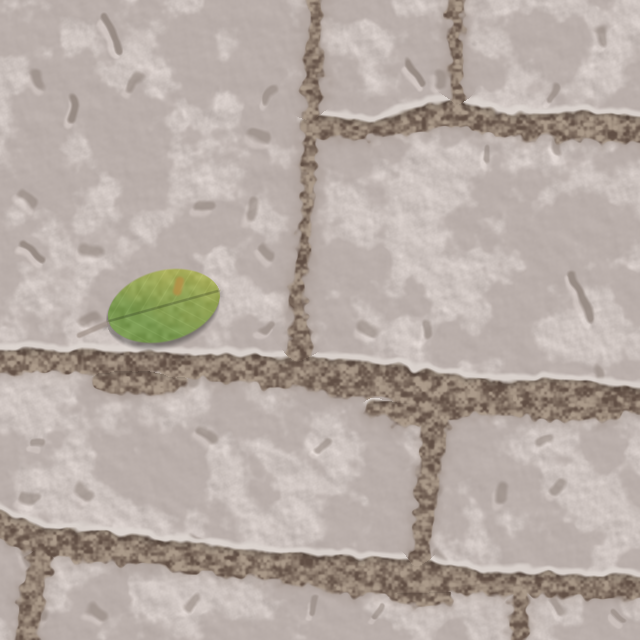
Reproduce this texture procedurally as a WebGL 1 fragment shader.

```glsl
precision highp float;
// Weathered pale paving stones with gritty soil joints and one green leaf.
uniform vec2 u_resolution;

const vec3 STONE = vec3(.725, .682, .664);
const vec3 LICHEN = vec3(.815, .777, .76);
const vec3 RIM = vec3(.87, .84, .82);
const vec3 STAIN = vec3(.61, .555, .52);
const vec3 SOIL_DARK = vec3(.38, .31, .27);
const vec3 SOIL_LIGHT = vec3(.67, .605, .54);
const vec3 LEAF_GREEN = vec3(.47, .59, .31);
const vec3 LEAF_YELLOW = vec3(.68, .69, .36);
const vec2 LEAF_CENTER = vec2(.256, .522);
const vec2 LEAF_SIZE = vec2(.09, .055);
const float LEAF_ANGLE = .27;
const float PIT_CELLS = 11.0;
const float PIT_CHANCE = .3;

vec2 probe;            // point being measured against the joints
vec3 pen;              // last joint point: position and half width
float gapDist = 10.0;  // signed distance to the nearest joint
vec2 gapDir;           // direction away from that joint

float hash(vec2 p) { return fract(sin(dot(p, vec2(127.1, 311.7))) * 43758.5); }

float noise(vec2 p) {
  vec2 i = floor(p), f = fract(p);
  f *= f * (3.0 - 2.0 * f);
  return mix(mix(hash(i), hash(i + vec2(1, 0)), f.x),
             mix(hash(i + vec2(0, 1)), hash(i + 1.0), f.x), f.y);
}

float fbm(vec2 p) {
  float sum = 0.0, amp = .533;
  for (int i = 0; i < 4; i++) {
    sum += amp * noise(p);
    p = mat2(1.6, 1.2, -1.2, 1.6) * p + 7.3;
    amp *= .5;
  }
  return sum;
}

// Joints are polylines of varying width
void moveTo(float x, float y, float r) { pen = vec3(x, y, r); }

void lineTo(float x, float y, float r) {
  vec2 ab = vec2(x, y) - pen.xy, off = probe - pen.xy;
  float t = clamp(dot(off, ab) / dot(ab, ab), 0.0, 1.0);
  off -= ab * t;
  float d = length(off) - mix(pen.z, r, t);
  if (d < gapDist) { gapDist = d; gapDir = off / (length(off) + 1e-5); }
  pen = vec3(x, y, r);
}

void traceJoints() {
  // upper course
  moveTo(.488, .802, .02); lineTo(.585, .797, .013); lineTo(.708, .826, .021);
  lineTo(.79, .804, .015); lineTo(.87, .806, .021); lineTo(1.02, .795, .023);
  moveTo(.492, 1.02, .01); lineTo(.488, .84, .014); lineTo(.479, .67, .009);
  lineTo(.463, .53, .011); lineTo(.47, .44, .016);
  moveTo(.712, 1.02, .01); lineTo(.713, .84, .01);
  // middle course
  moveTo(-.02, .438, .018); lineTo(.2, .434, .017); lineTo(.33, .425, .021);
  lineTo(.46, .417, .026); lineTo(.6, .405, .026); lineTo(.69, .379, .036);
  lineTo(.79, .382, .025); lineTo(.88, .373, .034); lineTo(1.02, .375, .018);
  moveTo(.682, .36, .021); lineTo(.672, .27, .015); lineTo(.652, .12, .014);
  moveTo(.165, .407, .018); lineTo(.225, .402, .019); lineTo(.285, .402, .012);
  moveTo(.585, .361, .013); lineTo(.65, .357, .024);
  // lower course
  moveTo(-.02, .19, .018); lineTo(.065, .151, .024); lineTo(.17, .147, .021);
  lineTo(.33, .125, .022); lineTo(.56, .1, .029); lineTo(.65, .097, .029);
  lineTo(.75, .089, .019); lineTo(1.02, .081, .017);
  moveTo(.062, .13, .018); lineTo(.035, -.02, .016);
  moveTo(.814, .08, .014); lineTo(.81, -.02, .014);
  moveTo(.625, .068, .012); lineTo(.7, .067, .012);
}

float dent(vec2 p, vec2 axis, float r) {
  float t = clamp(dot(p, axis) / dot(axis, axis), -1.0, 1.0);
  return 1.0 - smoothstep(.3 * r, r, length(p - axis * t));
}

float pits(vec2 p) {
  float s = dent(p - vec2(.172, .948), vec2(-.013, .024), .008);
  s += dent(p - vec2(.115, .83), vec2(.002, .012), .01);
  s += dent(p - vec2(.052, .607), vec2(-.012, .012), .009);
  s += dent(p - vec2(.65, .886), vec2(-.012, .018), .009);
  s += dent(p - vec2(.908, .54), vec2(-.014, .034), .01);
  vec2 cell = floor(p * PIT_CELLS);
  vec2 c = (cell + .3 + .4 * vec2(hash(cell + 3.1), hash(cell + 8.7))) / PIT_CELLS;
  float a = 6.28 * hash(cell + 5.5), r = mix(.006, .013, hash(cell + 1.9));
  return s + step(hash(cell), PIT_CHANCE) * .7 * dent(p - c, .009 * vec2(cos(a), sin(a)), r);
}

float blot(vec2 p) { return exp(-65.0 * dot(p, p)); }

vec3 stoneColor(vec2 p, vec2 warped) {
  float bias = .1 * noise(p * 4.5 + 2.0) - .05 - .09 * blot(p - vec2(.1, .7));
  bias += .07 * (blot(p - vec2(.61, .64)) + blot(p - vec2(.07, .28)));
  float bloom = smoothstep(.47, .63, fbm(p * 17.0 + 4.0) + bias);
  float relief = fbm(p * 42.0) - fbm(p * 42.0 + vec2(.17, .25));
  vec3 col = mix(STONE, LICHEN, bloom * .85) + relief * mix(.07, .24, bloom);
  float pit = pits(warped), lip = pits(warped + vec2(.006, .009));
  col += .09 * clamp(lip - pit, 0.0, 1.0);
  return mix(col, STAIN * .9, .75 * min(pit, 1.0));
}

vec3 soilColor(vec2 p, float depth) {
  float grit = .6 * noise(p * vec2(95, 125)) + .4 * noise(p * 210.0 + 9.0);
  float shade = max(gapDir.y, 0.0) * (1.0 - smoothstep(0.0, .012, depth));
  return mix(SOIL_DARK, SOIL_LIGHT, smoothstep(.1, .85, grit)) * (1.0 - .16 * shade);
}

// Negative inside; the tip lies at x = 1
float leafShape(vec2 q) {
  return max(abs(q.y) - pow(max(1.0 - q.x * q.x, 0.0), .55), abs(q.x) - 1.0);
}

void main() {
  vec2 p = gl_FragCoord.xy / u_resolution;
  vec2 wobble = vec2(noise(p * 48.0), noise(p * 48.0 + 31.0)) - .5;
  probe = p + wobble * .009;
  traceJoints();
  float up = smoothstep(.2, .9, gapDir.y);
  float d = gapDist + (noise(p * 85.0) - .5) * mix(.013, .004, up);
  // stone with pale upper rim and stained lower edge, then soil
  vec3 col = stoneColor(p, p + wobble * .01);
  col = mix(col, STAIN, .55 * exp(-max(d, 0.0) / .008) * (1.0 - up));
  col = mix(col, RIM, up * .85 * (1.0 - smoothstep(.006, .014, d)));
  col = mix(soilColor(p, -d), col, smoothstep(-.003, .003, d));
  // leaf with shadow, stem, veins and rusty spot
  float ca = cos(LEAF_ANGLE), sa = sin(LEAF_ANGLE);
  vec2 q = mat2(ca, -sa, sa, ca) * (p - LEAF_CENTER) / LEAF_SIZE;
  col *= .66 + .34 * smoothstep(-.1, .14, leafShape(q + vec2(.04, .13)));
  col = mix(col, STAIN, .7 * dent(p - vec2(.147, .486), vec2(.023, .01), .006));
  float warm = smoothstep(-.5, 1.0, .6 * q.x + .5 * q.y + .6 * fbm(p * 24.0) - .3);
  vec3 leaf = mix(LEAF_GREEN, LEAF_YELLOW, warm) + .08 * noise(p * 120.0) - .04;
  float vein = abs(fract((q.x - abs(q.y) * .65) * 3.5) - .5);
  leaf += .025 * (1.0 - smoothstep(0.0, .12, vein));
  leaf *= .8 + .2 * smoothstep(.01, .06, abs(q.y));
  leaf = mix(leaf, vec3(.72, .55, .27), .75 * dent(p - vec2(.279, .553), vec2(.002, .008), .01));
  col = mix(leaf, col, smoothstep(-.04, .04, leafShape(q)));
  gl_FragColor = vec4(col, 1.0);
}
```
